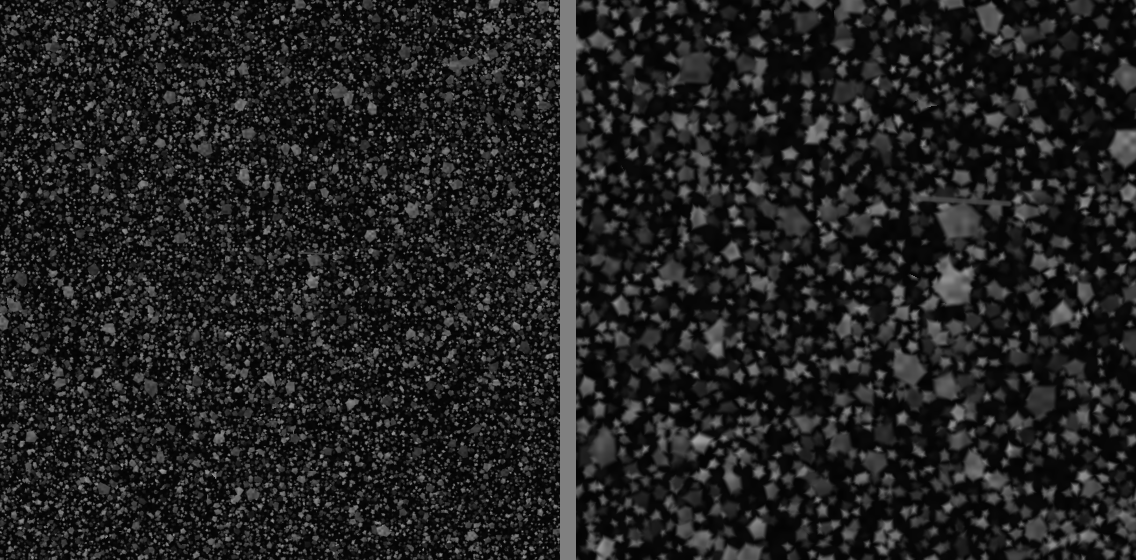
Left, the full canvas; right, a detail of the centre.
A WebGL 1 fragment shader for this texture:

```glsl
precision highp float;
uniform vec2 u_resolution;

#define FINE_CELLS 145.0
#define MEDIUM_CELLS 90.0
#define COARSE_CELLS 44.0
#define FINE_DENSITY 0.74
#define MEDIUM_DENSITY 0.42
#define COARSE_DENSITY 0.13
#define EDGE_SOFTNESS 0.0017
#define BASE_TONE 0.025
#define TONE_RANGE vec2(0.09, 0.50)
#define CRUMB_CELLS 230.0

const float TAU = 6.2831853;

vec3 hash3(vec2 p) {
  vec3 q = fract(vec3(p.xyx) * vec3(0.1031, 0.1030, 0.0973));
  q += dot(q, q.yxz + 33.33);
  return fract((q.xxy + q.yzz) * q.zyx);
}

float valueNoise(vec2 p) {
  vec2 cell = floor(p);
  vec2 f = fract(p);
  f = f * f * (3.0 - 2.0 * f);
  float bottom = mix(hash3(cell).x, hash3(cell + vec2(1.0, 0.0)).x, f.x);
  float top = mix(hash3(cell + vec2(0.0, 1.0)).x, hash3(cell + 1.0).x, f.x);
  return mix(bottom, top, f.y);
}

// Signed distance to a chipped, five-sided stone
float stoneDistance(vec2 p, float radius, vec2 id) {
  vec3 shape = hash3(id + 71.0);
  float turn = shape.x * TAU;
  p = mat2(cos(turn), sin(turn), -sin(turn), cos(turn)) * p;
  p.x *= mix(0.75, 1.3, shape.y);
  float d = -radius;
  for (int i = 0; i < 5; i++) {
    float side = float(i);
    vec3 cut = hash3(id + vec2(side * 17.0 + 5.0, 139.0));
    float angle = (side + 0.5 * cut.x) * TAU / 5.0;
    d = max(d, dot(p, vec2(cos(angle), sin(angle))) - radius * mix(0.6, 1.0, cut.y));
  }
  return d;
}

// Lays one size of stones over the tone below
float addStones(float tone, vec2 uv, float cells, float density, vec2 toneRange, float seed) {
  vec2 p = uv * cells;
  vec2 home = floor(p);
  float soft = EDGE_SOFTNESS * cells;
  float crumbs = mix(0.72, 1.22, valueNoise(uv * CRUMB_CELLS + seed));
  float patchiness = mix(0.8, 1.2, valueNoise(uv * 9.0 + seed));
  for (int y = -1; y <= 1; y++) {
    for (int x = -1; x <= 1; x++) {
      vec2 cell = home + vec2(float(x), float(y));
      vec2 id = cell + seed;
      vec3 place = hash3(id);
      vec3 look = hash3(id + 37.0);
      if (place.z < density * patchiness) {
        vec2 local = p - cell - mix(vec2(0.1), vec2(0.9), place.xy);
        float radius = mix(0.26, 0.58, look.x * look.x);
        float d = stoneDistance(local, radius, id);
        float cover = 1.0 - smoothstep(-soft, soft, d);
        float light = 1.0 + 0.25 * dot(local, vec2(-0.6, 0.8));
        float stone = mix(toneRange.x, toneRange.y, look.y) * light * crumbs;
        tone = mix(tone, stone, cover);
      }
    }
  }
  return tone;
}

// A single pale fibre lying among the stones
float fibreCover(vec2 uv) {
  vec2 p = uv - vec2(0.565, 0.547);
  p.y += 0.06 * p.x;
  p.x -= clamp(p.x, -0.026, 0.026);
  return 1.0 - smoothstep(0.0005, 0.0025, length(p));
}

void main() {
  vec2 uv = gl_FragCoord.xy / min(u_resolution.x, u_resolution.y);

  // Dark bed with faint dust
  float tone = BASE_TONE * mix(0.5, 1.5, valueNoise(uv * CRUMB_CELLS));

  // Stones from small to large
  tone = addStones(tone, uv, FINE_CELLS, FINE_DENSITY, TONE_RANGE * vec2(0.5, 1.0), 11.0);
  tone = addStones(tone, uv, MEDIUM_CELLS, MEDIUM_DENSITY, TONE_RANGE, 307.0);
  tone = addStones(tone, uv, COARSE_CELLS, COARSE_DENSITY, TONE_RANGE * vec2(2.2, 0.9), 613.0);

  tone = mix(tone, 0.3, 0.8 * fibreCover(uv));
  gl_FragColor = vec4(vec3(tone), 1.0);
}
```
